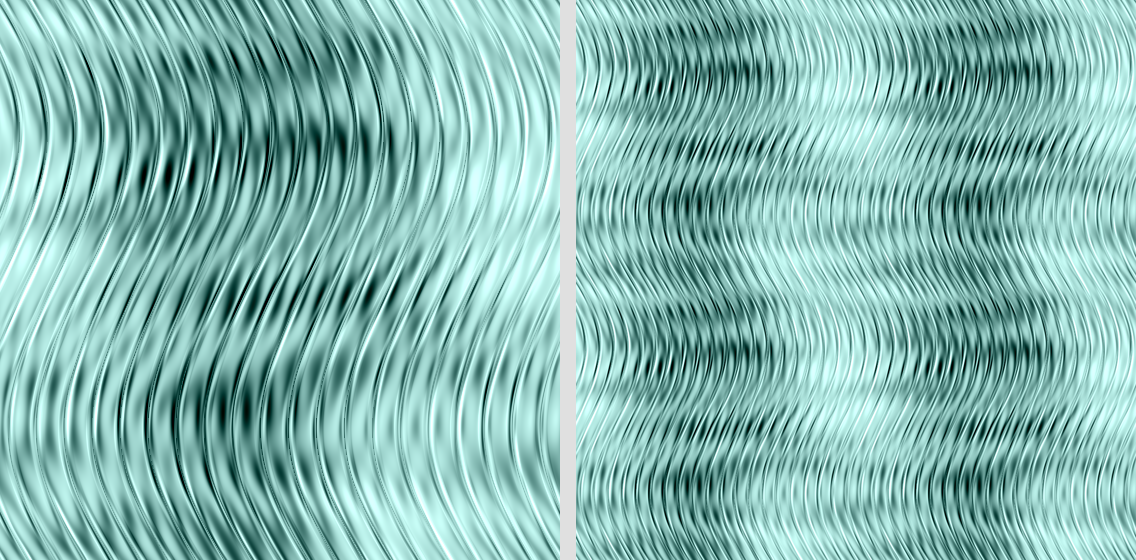
Left: one tile. Right: repeated 2 by 2.
This background is drawn by a three.js fragment shader. Its source:

```glsl
// Rippled teal glass: twenty swaying ribs, each a lens that squeezes
// a soft field of layered sines into streaks running along the rib.
// Whole wave numbers and a wrapped rib index keep every edge seamless.
varying vec2 vUv;

const float TAU = 6.2831853;
const float RIBS = 20.0;

float bump(float x, float center, float width) {
  float d = (x - center) / width;
  return exp(-d * d);
}

float ribHash(float id) {
  return fract(sin(mod(id, RIBS) * 12.99 + 4.1) * 437.58);
}

// Sum of plane waves with scattered whole frequencies, about unit variance
float blotches(vec2 p) {
  float sum = 0.0;
  float power = 0.0;
  for (int i = 1; i <= 22; i++) {
    float n = float(i);
    vec2 spread = fract(n * vec2(0.7549, 0.5698)) - 0.5;
    vec2 k = floor(spread * vec2(13.0, 20.0) + 0.5);
    float weight = 1.0 / (1.0 + 0.12 * length(k));
    sum += weight * sin(TAU * (dot(k, p) + fract(n * n * 0.618)));
    power += 0.5 * weight * weight;
  }
  return sum / sqrt(power);
}

// Broad light and shade: two dark pools left of centre, bright right side
float pools(vec2 p) {
  float across = cos(TAU * (p.x - 0.43 + 0.04 * sin(TAU * p.y)));
  float up = cos(TAU * 2.0 * (p.y - 0.27 + 0.03 * sin(TAU * p.x)));
  float drift = cos(TAU * (2.0 * p.x + p.y - 0.05));
  return 0.8 * across + 0.55 * up + 0.25 * drift;
}

void main() {
  // Ribs sway once over the height
  float sway = 0.085 * sin(TAU * vUv.y) + 0.004 * sin(TAU * 2.0 * vUv.y);
  float s = (vUv.x + sway) * RIBS;
  float id = floor(s);
  float f = s - id;
  float vary = ribHash(id);

  // Lens: gentle in the middle, strongly squeezed near the rib edges
  float g = f - 0.5;
  float lens = 0.2 * g + 1.6 * g * g * g;
  vec2 p = vec2(vUv.x + lens + 0.035 * (vary - 0.5), vUv.y + 0.02 * g);
  float field = blotches(p);
  float pool = pools(vec2(vUv.x + 0.2 * lens, vUv.y));
  float shade = 0.72 * pool + 0.62 * field;

  // Dark flank before the edge and a finer crease after it
  float flow = 0.5 + 0.5 * sin(TAU * (2.0 * vUv.y + vUv.x + vary));
  shade += (0.35 + 0.6 * flow) * bump(f, 0.91, 0.045);
  shade += 0.45 * (1.0 - flow) * bump(f, 0.24, 0.035);

  // Thin seam softens the jump between neighbouring ribs
  float seam = smoothstep(0.0, 0.05, min(f, 1.0 - f));
  shade = mix(0.55 + 0.7 * pool, shade, seam);

  // Tone curve: long dark tail, soft shoulder in the lights
  float tone = 0.98 - 0.27 * log(1.0 + exp(0.1 + 1.65 * shade));

  // Glints along the rim of each rib
  float rim = bump(f, 0.12, 0.05) + 0.45 * bump(f, 0.8, 0.03);
  tone += seam * rim * (0.08 + 0.24 * flow) * smoothstep(1.6, -0.6, shade);
  tone += 0.1 * smoothstep(-0.9, -2.2, shade);

  vec3 teal = vec3(tone) + vec3(-0.21, 0.0, -0.025);
  gl_FragColor = vec4(clamp(teal, 0.0, 1.0), 1.0);
}
```
